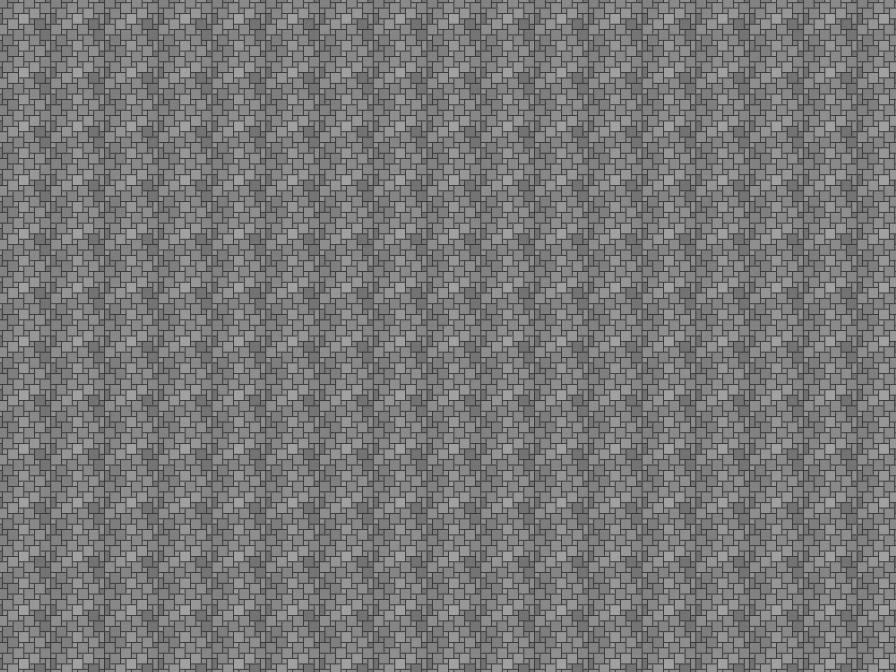
Reproduce this pattern procedurally as a Shadertoy shader.

```glsl
// Grey pinwheel paving: large squares, each with a small square half its side.
// Each unit cell finds its stone from a residue modulo 5. Tones repeat every
// ten units, and upright joints split the stones that straddle two strips.

const float UNITS_DOWN = 125.0;        // small-stone sides per canvas height
const float PERIOD = 10.0;             // strip width and tone repeat in units
const float JOINT_HALF_WIDTH = 0.079;
const vec2 PHASE = vec2(0.1, 8.0);     // corner of a large stone
const float STRIP_START = 6.0;         // strip border from that stone
const vec2 PALE_STONE = vec2(4.0);     // palest stone within a repeat
const vec3 JOINT_COLOR = vec3(0.18);
const float TAU = 6.2831853;

float hash21(vec2 p) {
    vec3 q = fract(vec3(p.xyx) * 0.1031);
    q += dot(q, q.yzx + 33.33);
    return fract((q.x + q.y) * q.z);
}

// Returns the stone's lower left corner in xy and its side in z.
vec3 findStone(vec2 p) {
    vec2 cell = floor(p);
    float residue = floor(mod(cell.x + 3.0 * cell.y + 0.5, 5.0));
    if (residue == 2.0) return vec3(cell, 1.0);
    float right = (residue == 1.0 || residue == 4.0) ? 1.0 : 0.0;
    float upper = step(2.5, residue);
    return vec3(cell - vec2(right, upper), 2.0);
}

// Distance from p to the nearest side of a square.
float edgeDistance(vec2 p, vec2 corner, float side) {
    vec2 local = p - corner;
    vec2 toEdge = min(local, side - local);
    return min(toEdge.x, toEdge.y);
}

// Fraction of a pixel covered by a joint centred on the edge.
float jointCoverage(float d, float halfWidth, float pixel) {
    float overlap = min(halfWidth, d + 0.5 * pixel) - max(-halfWidth, d - 0.5 * pixel);
    return clamp(overlap / pixel, 0.0, 1.0);
}

// Random shade over faint rows and columns; corner is relative to the repeat.
float stoneTone(vec2 corner, float side) {
    vec2 fromPale = corner - PALE_STONE;
    float rows = cos(TAU * (fromPale.x - 2.0 * fromPale.y) / PERIOD);
    float columns = cos(TAU * (fromPale.x + 1.0) / PERIOD);
    float shade = hash21(corner + 17.0 * side) - 0.5;
    float tone = 0.532 + 0.012 * rows + 0.024 * columns + 0.13 * shade;
    float pale = 1.0 - step(0.5, dot(fromPale, fromPale));
    return mix(tone, 0.63, pale);
}

void mainImage(out vec4 fragColor, in vec2 fragCoord) {
    // Paving units, measured from the canvas centre
    float pixel = UNITS_DOWN / iResolution.y;
    vec2 p = (fragCoord - 0.5 * iResolution.xy) * pixel - PHASE;

    // Stones, toned by their place in the repeat
    vec3 stone = findStone(p);
    float stripX = mod(p.x - STRIP_START, PERIOD);
    float cornerX = stone.x - (p.x - stripX);
    float cornerY = mod(stone.y - STRIP_START + 0.5, PERIOD);
    float tone = stoneTone(floor(vec2(cornerX + 0.5, cornerY)), stone.z);

    // Joints around stones and between strips
    float stripEdge = min(stripX, PERIOD - stripX);
    float d = min(edgeDistance(p, stone.xy, stone.z), stripEdge);
    float joint = jointCoverage(d, JOINT_HALF_WIDTH, pixel);

    fragColor = vec4(mix(vec3(tone), JOINT_COLOR, joint), 1.0);
}
```
